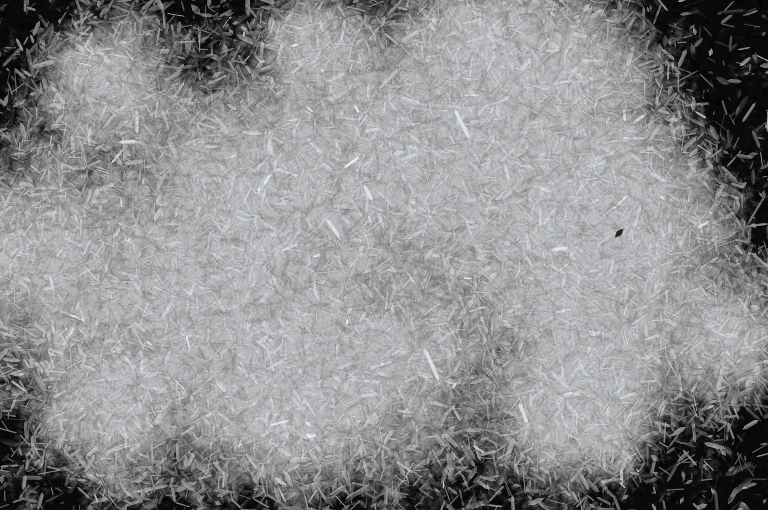
A Shadertoy shader for this texture:

```glsl
// Heap of translucent needle crystals scattered over a black ground.
#define LAYERS 10
#define CELL 0.036
#define HEAP_GAIN 1.65
#define EDGE_NOISE 0.34
#define GROUND 0.04
#define HAZE 0.71
#define GAP_STRENGTH 0.55
#define GLINT_RATE 0.985
#define TINT vec3(0.988, 1.0, 1.012)

// Mounds of the heap: centre x, centre y, radius.
const vec3 MOUNDS[16] = vec3[16](
    vec3(0.05, 0.50, 0.16), vec3(0.21, 0.20, 0.12),
    vec3(0.21, 0.84, 0.13), vec3(0.52, 0.63, 0.19),
    vec3(0.39, 0.41, 0.19), vec3(0.62, 0.92, 0.10),
    vec3(0.73, 0.29, 0.16), vec3(0.91, 0.92, 0.13),
    vec3(1.10, 0.88, 0.16), vec3(1.03, 0.63, 0.20),
    vec3(1.25, 0.59, 0.15), vec3(1.17, 0.35, 0.17),
    vec3(1.13, 0.18, 0.11), vec3(1.44, 0.34, 0.10),
    vec3(0.78, 0.70, 0.15), vec3(0.55, 0.20, 0.12));

// Brightest shards: centre x, centre y, angle, half length.
const vec4 SHARDS[7] = vec4[7](
    vec4(0.653, 0.553, -0.95, 0.022), vec4(0.906, 0.757, -1.1, 0.032),
    vec4(0.847, 0.284, -1.15, 0.033), vec4(0.251, 0.722, 0.05, 0.018),
    vec4(1.026, 0.190, -1.2, 0.022), vec4(1.098, 0.512, 0.1, 0.017),
    vec4(0.722, 0.622, -1.1, 0.018));

vec4 hash4(vec2 p) {
    vec4 q = fract(p.xyxy * vec4(0.1031, 0.1030, 0.0973, 0.1099));
    q += dot(q, q.wzxy + 33.33);
    return fract((q.xxyz + q.yzzw) * q.zywx);
}

float corner(vec2 cell, vec2 offset) {
    float a = 6.2832 * hash4(cell).x;
    return dot(vec2(cos(a), sin(a)), offset);
}

float gradientNoise(vec2 p) {
    vec2 i = floor(p), f = p - i, e = vec2(0.0, 1.0);
    vec2 u = f * f * f * (f * (f * 6.0 - 15.0) + 10.0);
    return mix(mix(corner(i, f), corner(i + e.yx, f - e.yx), u.x),
               mix(corner(i + e.xy, f - e.xy), corner(i + e.yy, f - e.yy), u.x), u.y);
}

float fbm(vec2 p) {
    float sum = 0.0, amp = 1.0;
    for (int i = 0; i < 4; i++) {
        sum += amp * gradientNoise(p);
        p = mat2(1.6, 1.2, -1.2, 1.6) * p + 17.3;
        amp *= 0.6;
    }
    return sum;
}

// How thickly the crystals lie, from bare (0) to full (1).
float heapDepth(vec2 p) {
    vec2 spread = (p - vec2(0.66, 0.40)) / vec2(0.85, 0.50);
    float r2 = dot(spread, spread);
    float sum = 0.32 * exp(-r2 * r2);
    for (int i = 0; i < 16; i++) {
        vec2 d = (p - MOUNDS[i].xy) / MOUNDS[i].z;
        sum += exp(-dot(d, d));
    }
    float depth = 1.0 - exp(-HEAP_GAIN * sum);
    return clamp(depth + EDGE_NOISE * fbm(p * 11.0) * (1.15 - depth), 0.0, 1.0);
}

vec2 turn(vec2 p, float a) {
    float c = cos(a), s = sin(a);
    return vec2(c * p.x + s * p.y, c * p.y - s * p.x);
}

// Bar with pointed ends; size holds half length and half width.
float needle(vec2 q, vec2 size) {
    q = abs(q);
    return max(q.y - size.y, 0.8 * (q.x + 1.8 * q.y - size.x));
}

void mainImage(out vec4 fragColor, in vec2 fragCoord) {
    float px = 1.0 / iResolution.y;
    vec2 p = fragCoord * px;
    float depth = heapDepth(p);

    // Milky body of the heap, thinner at its rim.
    float grain = fbm(p * 65.0 + 5.0);
    float body = smoothstep(0.2, 0.88, depth + 0.25 * grain * (1.15 - depth));
    float light = mix(GROUND, HAZE, body);
    float gaps = smoothstep(0.05, 0.6, fbm(p * 48.0 + 31.0)) * (1.05 - depth);

    // Layers of loose needles, broad below and fine above.
    float presence = mix(0.12, 1.0, smoothstep(0.04, 0.6, depth));
    for (int k = 0; k < LAYERS; k++) {
        float layer = float(k);
        float height = layer / float(LAYERS);
        float size = CELL * mix(1.3, 0.7, height);
        if (k == 4) light *= 1.0 - GAP_STRENGTH * gaps;
        vec2 g = turn(p, 0.7 * layer) / size + 19.0 * layer + 200.0;
        for (int n = 0; n < 9; n++) {
            vec2 cell = floor(g) + vec2(n % 3 - 1, n / 3 - 1);
            vec4 r = hash4(cell + 71.0 * layer);
            vec4 s = hash4(cell + 37.0 * layer + 311.0);
            vec2 q = turn((g - cell - r.xy) * size, 6.2832 * r.z);
            float glint = step(GLINT_RATE, s.w);
            float width = mix(0.0011, mix(0.0065, 0.0042, height), s.y * s.y);
            vec2 extent = vec2(mix(0.15, 0.68, s.x) * size, width * (1.0 - 0.3 * glint));
            float d = needle(q, extent);
            float here = smoothstep(-0.06, 0.06, presence - r.w);
            float mask = here * smoothstep(0.6 * px, -0.6 * px, d);
            float shadow = here * smoothstep(0.004, 0.0, d) * mix(0.2, 0.035, depth);
            float facet = 0.11 * clamp(q.y / extent.y, -1.0, 1.0);
            float tone = mix(mix(0.15, 0.68, s.z), mix(0.57, 0.93, s.z), smoothstep(0.1, 0.85, depth));
            tone = mix(tone + facet, 0.95, glint);
            float opacity = max(mix(0.85, 0.40, depth), mix(0.45, 0.85, r.x) * glint);
            light = mix(light * (1.0 - shadow), tone, mask * opacity);
        }
    }

    // Soft glow and fine grain over the thick parts.
    float dust = gradientNoise(p * 190.0 + 9.0);
    light += 0.03 * smoothstep(0.7, 1.0, depth) + (0.03 * grain + 0.07 * dust) * depth;

    // Brightest shards and one dark speck.
    for (int i = 0; i < 7; i++) {
        vec4 shard = SHARDS[i];
        float d = needle(turn(p - shard.xy, shard.z), vec2(shard.w, 0.0036));
        light = mix(light, 0.93, 0.8 * smoothstep(px, -px, d));
    }
    float speck = needle(turn(p - vec2(1.214, 0.543), 0.8), vec2(0.012, 0.005));
    light = mix(light, 0.15, smoothstep(px, -px, speck));

    fragColor = vec4(clamp(light * TINT, 0.0, 1.0), 1.0);
}
```
